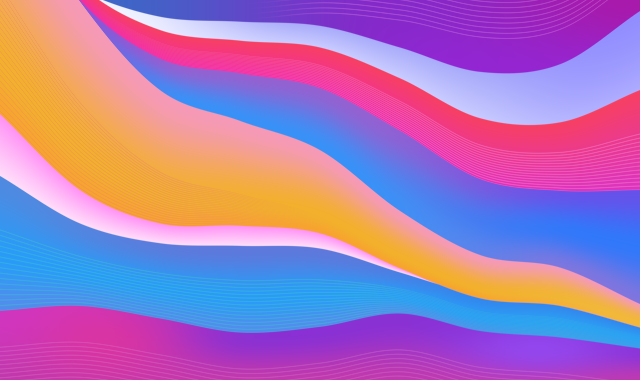
Write a WebGL 1 fragment shader that draws this background.

```glsl
precision highp float;
uniform vec2 u_resolution;

// Catmull-Rom weight of a knot at distance d
float knotWeight(float d) {
  d = abs(d);
  if (d < 1.0) return (1.5 * d - 2.5) * d * d + 1.0;
  if (d < 2.0) return ((2.5 - 0.5 * d) * d - 4.0) * d + 2.0;
  return 0.0;
}

// Smooth profile through nine evenly spaced depths
float profile(float x, vec4 a, vec4 b, float last) {
  float t = x * 8.0;
  float depth = last * knotWeight(t - 8.0)
    + (2.0 * a.x - a.y) * knotWeight(t + 1.0)
    + (2.0 * last - b.w) * knotWeight(t - 9.0);
  for (int i = 0; i < 4; i++) {
    float k = float(i);
    depth += a[i] * knotWeight(t - k) + b[i] * knotWeight(t - k - 4.0);
  }
  return depth;
}

float below(float y, float edge) {
  float px = 0.8 / u_resolution.y;
  return smoothstep(-px, px, y - edge);
}

float across(float y, float top, float bottom) {
  return clamp((y - top) / max(bottom - top, 0.004), 0.0, 1.0);
}

// Hairlines repeated every gap below the start depth
float hairlines(float y, float start, float gap) {
  float px = 1.0 / u_resolution.y;
  gap = max(gap, 0.0005);
  float d = abs(fract((y - start) / gap) - 0.5) * gap;
  float line = 1.0 - smoothstep(0.1 * px, 1.1 * px, d);
  return line * step(start, y) * smoothstep(0.5 * px, 2.5 * px, gap);
}

// Three-stop gradient with a movable middle
vec3 ramp(vec3 a, vec3 b, vec3 c, float middle, float t) {
  return mix(mix(a, b, smoothstep(0.0, middle, t)), c, smoothstep(middle, 1.0, t));
}

void main() {
  float x = gl_FragCoord.x / u_resolution.x;
  float y = 1.0 - gl_FragCoord.y / u_resolution.y;

  // Ribbon edges, measured down from the top
  float lilacTop = profile(x, vec4(-0.154, -0.026, 0.044, 0.057), vec4(0.068, 0.125, 0.189, 0.169), 0.029);
  float redTop = profile(x, vec4(-0.285, -0.039, 0.079, 0.107), vec4(0.125, 0.206, 0.311, 0.322), 0.237);
  float blueTop = profile(x, vec4(-0.307, 0.0, 0.154, 0.193), vec4(0.232, 0.344, 0.471, 0.502), 0.5);
  float orangeTop = profile(x, vec4(-0.329, 0.004, 0.237, 0.318), vec4(0.395, 0.555, 0.671, 0.704), 0.8);
  float pinkTop = profile(x, vec4(0.3, 0.5, 0.588, 0.594), vec4(0.614, 0.706, 0.785, 0.805), 0.862);
  float azureTop = profile(x, vec4(0.463, 0.588, 0.64, 0.647), vec4(0.654, 0.717, 0.778, 0.805), 0.862);
  float magentaTop = profile(x, vec4(0.818, 0.805, 0.838, 0.875), vec4(0.86, 0.825, 0.871, 0.888), 0.917);
  azureTop = max(azureTop, pinkTop);

  // Purple corner
  vec3 color = ramp(vec3(0.24, 0.4, 0.78), vec3(0.52, 0.16, 0.79), vec3(0.66, 0.1, 0.67), 0.55, (x - 0.15) / 0.85);
  color = mix(color, vec3(0.58, 0.15, 0.84), 0.8 * smoothstep(0.5, 0.7, x) * smoothstep(0.0, 0.19, y));
  float contour = lilacTop - 0.085 * smoothstep(0.35, 0.75, x);
  color = mix(color, vec3(0.85, 0.5, 0.9), 0.35 * smoothstep(0.38, 0.55, x)
    * hairlines(-y, -contour, 0.0135));

  // Lilac ribbon
  float t = across(y, lilacTop, redTop);
  vec3 lilac = mix(vec3(0.66, 0.67, 0.98), vec3(0.79, 0.8, 1.0), t);
  lilac = mix(lilac, vec3(0.57, 0.55, 1.0), smoothstep(0.7, 1.0, x) * (1.0 - 0.5 * t));
  lilac = mix(vec3(0.94, 0.95, 1.0), lilac, smoothstep(0.17, 0.48, x));
  color = mix(color, lilac, below(y, lilacTop));

  // Red ribbon
  t = across(y, redTop, blueTop);
  vec3 red = mix(vec3(0.97, 0.25, 0.38), mix(vec3(0.95, 0.17, 0.64), vec3(0.86, 0.2, 0.76), smoothstep(0.4, 1.0, x)), t);
  float redHeight = blueTop - redTop;
  red = mix(red, vec3(0.97, 0.5, 0.82), 0.45 * hairlines(y, redTop + 0.42 * redHeight, redHeight * 0.04));
  color = mix(color, red, below(y, redTop));

  // Blue ribbon
  t = across(y, blueTop, orangeTop);
  vec3 blueLeft = mix(vec3(0.58, 0.38, 0.82), vec3(0.22, 0.57, 0.97), smoothstep(0.0, 0.95, t));
  blueLeft = mix(vec3(0.55, 0.33, 0.84), blueLeft, smoothstep(0.12, 0.3, x));
  vec3 blueRight = ramp(vec3(0.4, 0.32, 0.92), vec3(0.19, 0.47, 0.98), vec3(0.5, 0.46, 0.87), 0.5, t);
  vec3 blue = mix(blueLeft, blueRight, smoothstep(0.55, 0.93, x));
  color = mix(color, blue, below(y, orangeTop - 2.0) * below(y, blueTop));

  // Orange ribbon
  t = across(y, orangeTop, pinkTop);
  vec3 orange = ramp(vec3(0.96, 0.6, 0.72), vec3(0.95, 0.69, 0.17), vec3(0.97, 0.64, 0.18), 0.8, t);
  orange = mix(orange, vec3(0.94, 0.75, 0.28), 0.7 * t * smoothstep(0.7, 1.0, x));
  float fan = (pinkTop - orangeTop) * 0.55 * pow(max(1.0 - x / 0.66, 0.0), 0.7);
  orange = mix(orange, vec3(0.93, 0.53, 0.4), 0.45 * hairlines(y, pinkTop - fan, fan / 22.0));
  color = mix(color, orange, below(y, orangeTop));

  // Pale pink ribbon
  t = across(y, pinkTop, azureTop);
  color = mix(color, mix(vec3(1.0, 0.57, 0.96), vec3(1.0, 0.87, 0.98), t), below(y, pinkTop));

  // Azure ribbon
  t = across(y, azureTop, magentaTop);
  vec3 azureEdge = mix(vec3(0.31, 0.54, 0.88), vec3(0.37, 0.47, 0.86), smoothstep(0.0, 0.35, x));
  azureEdge = mix(azureEdge, vec3(0.2, 0.53, 0.93), smoothstep(0.5, 0.75, x));
  vec3 azure = ramp(azureEdge, vec3(0.16, 0.61, 0.97), vec3(0.32, 0.55, 0.93), 0.6, t);
  azure = mix(azure, vec3(0.18, 0.66, 0.93), 0.7 * t * smoothstep(0.65, 0.9, x));
  float azureHeight = magentaTop - azureTop;
  azure = mix(azure, vec3(0.25, 0.76, 0.8), 0.4 * hairlines(y, azureTop + 0.38 * azureHeight, azureHeight * 0.04));
  color = mix(color, azure, below(y, azureTop));

  // Magenta ground with violet glows
  t = across(y, magentaTop, 1.0);
  vec3 ground = mix(vec3(0.81, 0.21, 0.76), vec3(0.54, 0.19, 0.83), smoothstep(0.1, 0.38, x));
  ground = mix(ground, vec3(0.75, 0.22, 0.68), smoothstep(0.1, 1.0, t));
  ground = mix(ground, vec3(0.87, 0.2, 0.61), 0.8 * exp(-70.0 * dot(vec2(x - 0.17, y - 0.9), vec2(x - 0.17, y - 0.9))));
  ground = mix(ground, vec3(0.58, 0.29, 0.95), 0.85 * exp(-60.0 * (x - 0.84) * (x - 0.84) - 200.0 * (y - 0.92) * (y - 0.92)));
  ground = mix(ground, vec3(0.86, 0.5, 0.82), 0.3 * hairlines(y, magentaTop + 0.09, 0.0115));
  color = mix(color, ground, below(y, magentaTop));

  gl_FragColor = vec4(color, 1.0);
}
```
